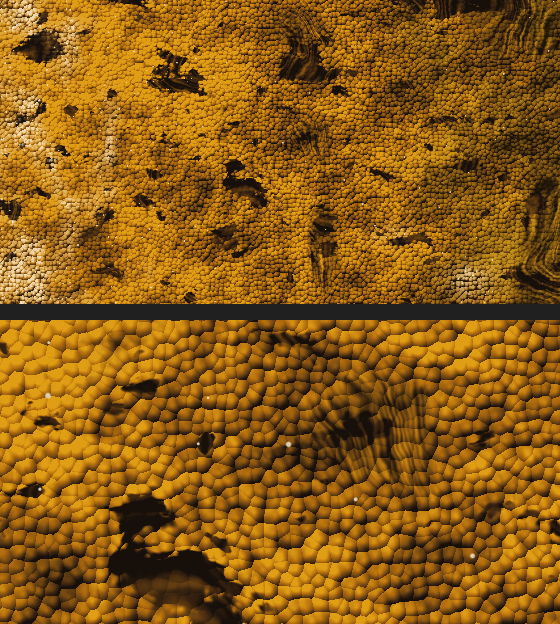
Top, the full canvas; bottom, a detail of the centre.
Reproduce this texture procedurally as a Shadertoy shader.

```glsl
// Golden microbial mat: lit granular crust with dark pits, fibrous strands and wet glints.

const vec3 BLACK_WATER = vec3(0.09, 0.06, 0.04);
const vec3 DARK_PEAT   = vec3(0.21, 0.13, 0.06);
const vec3 BROWN       = vec3(0.45, 0.28, 0.07);
const vec3 OCHRE       = vec3(0.69, 0.42, 0.05);
const vec3 GOLD        = vec3(0.88, 0.62, 0.08);
const vec3 PALE_SHEEN  = vec3(0.86, 0.68, 0.36);
const vec3 WET_WHITE   = vec3(0.96, 0.90, 0.80);
const vec3 OLIVE       = vec3(0.38, 0.29, 0.07);

const vec2  LIGHT_DIR    = vec2(-0.45, 0.89);
const float GRAIN_SCALE  = 72.0;
const float GRAIN_DEPTH  = 2.1;
const float PIT_LEVEL    = 0.19;
const float STRAND_SCALE = 75.0;
const float GLINT_SCALE  = 80.0;

vec2 hash2(vec2 p) {
    vec3 q = fract(vec3(p.xyx) * vec3(0.1031, 0.1030, 0.0973));
    q += dot(q, q.yzx + 33.33);
    return fract((q.xx + q.yz) * q.zy);
}

vec2 gradientAt(vec2 cell) {
    float angle = 6.2832 * hash2(cell).x;
    return vec2(cos(angle), sin(angle));
}

float gradientNoise(vec2 p) {
    vec2 i = floor(p), f = fract(p);
    vec2 u = f * f * f * (f * (f * 6.0 - 15.0) + 10.0);
    vec2 e = vec2(1.0, 0.0);
    float a = dot(gradientAt(i), f);
    float b = dot(gradientAt(i + e.xy), f - e.xy);
    float c = dot(gradientAt(i + e.yx), f - e.yx);
    float d = dot(gradientAt(i + e.xx), f - e.xx);
    return mix(mix(a, b, u.x), mix(c, d, u.x), u.y);
}

float fbm(vec2 p) {
    float sum = 0.0, amplitude = 0.5;
    for (int i = 0; i < 5; i++) {
        sum += amplitude * gradientNoise(p);
        p = mat2(1.6, 1.2, -1.2, 1.6) * p + 5.3;
        amplitude *= 0.5;
    }
    return sum;
}

// Soft elliptical region
float region(vec2 p, vec2 centre, vec2 radius) {
    vec2 q = (p - centre) / radius;
    return exp(-dot(q, q));
}

// Round lit grains: bright towards the light, dark in the gaps
float grainShade(vec2 p) {
    vec2 cell = floor(p), f = fract(p), nearest = vec2(2.0);
    for (int y = -1; y <= 1; y++)
    for (int x = -1; x <= 1; x++) {
        vec2 o = vec2(x, y);
        vec2 r = f - o - 0.1 - 0.8 * hash2(cell + o);
        if (dot(r, r) < dot(nearest, nearest)) nearest = r;
    }
    return dot(nearest, LIGHT_DIR) + 0.9 * (0.4 - length(nearest));
}

// Fibres that follow the contours of a bent field
float strandLines(vec2 p) {
    float across = p.x + 0.55 * p.y + 0.4 * gradientNoise(p * 3.2 + 4.0);
    float along = (p.y - 0.5 * p.x) * 9.0;
    return 0.7 * gradientNoise(vec2(across * STRAND_SCALE, along))
         + 0.6 * gradientNoise(vec2(across * STRAND_SCALE * 0.45, along * 1.3 + 5.0));
}

float glints(vec2 p, float share) {
    vec2 cell = floor(p * GLINT_SCALE);
    vec2 spot = 0.3 + 0.4 * hash2(cell);
    float size = 0.15 + 0.2 * hash2(cell + 31.0).y;
    float lit = step(1.0 - share, hash2(cell + 17.0).x);
    return lit * (1.0 - smoothstep(size * 0.4, size, length(fract(p * GLINT_SCALE) - spot)));
}

vec3 matColour(float tone) {
    vec3 c = mix(BLACK_WATER, DARK_PEAT, smoothstep(-2.7, -1.9, tone));
    c = mix(c, BROWN, clamp((tone + 1.9) / 1.0, 0.0, 1.0));
    c = mix(c, OCHRE, clamp((tone + 0.9) / 0.9, 0.0, 1.0));
    return mix(c, GOLD, clamp(tone / 1.0, 0.0, 1.0));
}

void mainImage(out vec4 fragColor, in vec2 fragCoord) {
    vec2 p = fragCoord / iResolution.y;
    vec2 bend = vec2(fbm(p * 4.0), fbm(p * 4.0 + 7.0));
    vec2 warped = p + 0.09 * bend;

    // Broad light and raised cushions
    float cushions = fbm(warped * 3.6 + 2.0);
    float slope = cushions - fbm((warped + 0.022 * LIGHT_DIR) * 3.6 + 2.0);
    float tone = -0.3 + 0.55 * (0.92 - p.x) + 2.6 * cushions + 6.0 * slope;
    tone += 0.7 * region(p, vec2(0.38, 0.72), vec2(0.3, 0.2));
    tone += 0.8 * region(p, vec2(1.3, 0.45), vec2(0.2, 0.13));
    tone += 1.0 * region(p, vec2(1.62, 0.2), vec2(0.12, 0.2));

    // Fine granular relief in small clumps
    float grain = grainShade((p + 0.015 * bend) * GRAIN_SCALE);
    float clump = gradientNoise(warped * 30.0) + 0.6 * gradientNoise(p * 110.0);
    tone += GRAIN_DEPTH * mix(0.75, 1.05, smoothstep(0.2, 1.0, p.x)) * grain + 1.0 * clump;

    // Fibrous channels
    float channel = region(warped, vec2(1.02, 0.53), vec2(0.1, 0.08))
                  + region(warped, vec2(1.08, 0.22), vec2(0.05, 0.16))
                  + region(warped, vec2(0.97, 0.9), vec2(0.12, 0.11))
                  + region(warped, vec2(1.7, 0.92), vec2(0.17, 0.14))
                  + region(warped, vec2(1.79, 0.22), vec2(0.08, 0.35));
    channel = smoothstep(0.3, 0.7, channel + 1.2 * cushions + 0.25 * clump);
    float strands = strandLines(warped);
    tone = mix(tone, -1.1 + 4.6 * strands + 0.8 * grain, 0.75 * channel);

    // Ragged pits and small cracks, with a few fibres hanging inside
    float pitField = fbm(warped * vec2(4.5, 7.5) + 13.0) + 0.05 * clump - 0.03 * grain
                   + 0.06 * channel + 0.03 * smoothstep(0.5, 0.9, p.y)
                   + 0.13 * region(p, vec2(0.27, 0.65), vec2(0.09, 0.08))
                   + 0.13 * region(p, vec2(1.08, 0.25), vec2(0.05, 0.12));
    float crackField = fbm(warped * vec2(10.0, 15.0) + 41.0) + 0.04 * clump - 0.2 * slope;
    float pit = max(smoothstep(PIT_LEVEL, PIT_LEVEL + 0.05, pitField),
                    smoothstep(0.23, 0.28, crackField));
    tone = mix(tone, -2.2 + 2.8 * strands + 0.4 * grain, pit);
    vec3 colour = matColour(tone);

    // Olive growth on the right
    float olive = smoothstep(1.2, 1.9, p.x + 1.6 * fbm(p * 3.0 + 21.0)) + 0.3 * channel;
    colour = mix(colour, OLIVE * max(0.35, 1.1 + 0.4 * tone), clamp(0.5 * olive, 0.0, 0.5) * (1.0 - pit));

    // Pale wet sheen and sparkling water
    float streak = fbm(warped * vec2(7.0, 5.0) + 31.0);
    float wet = 1.0 - smoothstep(-0.1, 0.4, p.x + 0.1 * p.y - 1.1 * streak);
    wet += 0.8 * region(warped, vec2(1.55, 0.06), vec2(0.09, 0.05));
    wet += 0.6 * region(warped, vec2(1.3, 0.23), vec2(0.06, 0.04));
    float sheen = wet * smoothstep(-0.35, 0.4, grain + 0.5 * clump + streak);
    colour = mix(colour, PALE_SHEEN, clamp(sheen, 0.0, 0.9) * (1.0 - 0.8 * pit));
    float foam = smoothstep(0.25, 0.5, 0.7 * grain + 0.4 * clump + streak) * smoothstep(0.4, 0.95, wet);
    float dots = glints(p, 0.005 + 0.14 * wet + 0.03 * (1.0 - smoothstep(0.3, 0.9, p.x)));
    colour = mix(colour, WET_WHITE, clamp(0.75 * foam + 0.85 * dots, 0.0, 1.0));

    fragColor = vec4(clamp(colour, 0.0, 1.0), 1.0);
}
```
